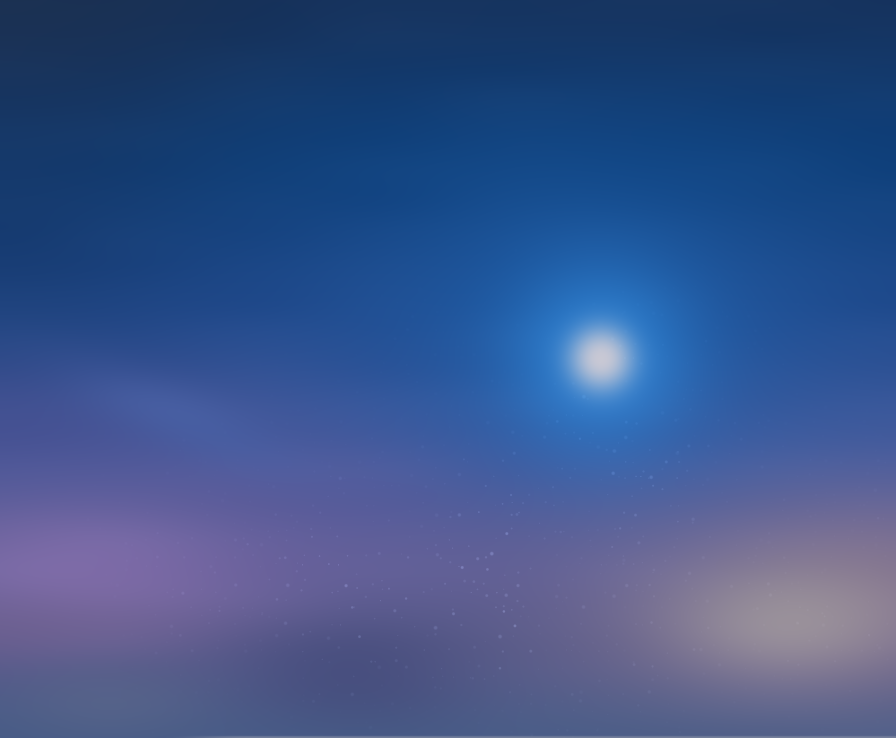
Write a WebGL 2 fragment shader that draws this background.

```glsl
#version 300 es
precision highp float;

uniform vec2 u_resolution;
out vec4 fragColor;

float hash(vec2 p) {
    return fract(sin(dot(p, vec2(127.1, 311.7))) * 43758.5453);
}

float noise(vec2 p) {
    vec2 i = floor(p), f = fract(p);
    f = f * f * (3.0 - 2.0 * f);
    return mix(mix(hash(i), hash(i + vec2(1, 0)), f.x),
               mix(hash(i + vec2(0, 1)), hash(i + vec2(1, 1)), f.x), f.y);
}

// Soft elliptical falloff, 1 at the centre
float blob(vec2 p, vec2 center, vec2 radius) {
    vec2 d = (p - center) / radius;
    return exp(-dot(d, d));
}

// Vertical ramp from the ground haze to the zenith
vec3 skyGradient(float y) {
    vec3 c = mix(vec3(0.28, 0.36, 0.53), vec3(0.32, 0.34, 0.53), smoothstep(0.0, 0.13, y));
    c = mix(c, vec3(0.38, 0.37, 0.59), smoothstep(0.10, 0.24, y));
    c = mix(c, vec3(0.27, 0.36, 0.62), smoothstep(0.24, 0.43, y));
    c = mix(c, vec3(0.13, 0.29, 0.55), smoothstep(0.36, 0.60, y));
    c = mix(c, vec3(0.06, 0.25, 0.48), smoothstep(0.54, 0.80, y));
    return mix(c, vec3(0.085, 0.20, 0.37), smoothstep(0.76, 1.02, y));
}

// Faint specks, one candidate per grid cell
float specks(vec2 p, float cells) {
    vec2 id = floor(p * cells);
    vec2 center = 0.2 + 0.6 * vec2(hash(id), hash(id + 17.3));
    float size = mix(0.07, 0.13, hash(id + 5.1));
    float d = length(fract(p * cells) - center);
    float lit = step(0.82, hash(id + 41.7)) * (0.3 + 0.7 * hash(id + 9.2));
    return lit * (1.0 - smoothstep(size * 0.4, size * 1.6, d));
}

void main() {
    vec2 uv = gl_FragCoord.xy / u_resolution;
    vec2 p = gl_FragCoord.xy / u_resolution.y;
    vec3 color = skyGradient(uv.y);

    // Darker upper corners
    color = mix(color, vec3(0.11, 0.18, 0.29), 0.8 * blob(uv, vec2(0.0, 1.02), vec2(0.25, 0.22)));
    color = mix(color, vec3(0.09, 0.21, 0.40), 0.5 * blob(uv, vec2(0.0, 0.72), vec2(0.20, 0.25)));

    // Violet haze and blue streak on the left
    color = mix(color, vec3(0.31, 0.31, 0.57), 0.5 * blob(uv, vec2(0.0, 0.42), vec2(0.32, 0.10)));
    color = mix(color, vec3(0.51, 0.43, 0.67), 0.9 * blob(uv, vec2(0.10, 0.22), vec2(0.21, 0.10)));
    color = mix(color, vec3(0.44, 0.38, 0.56), 0.6 * blob(uv, vec2(0.04, 0.15), vec2(0.25, 0.05)));
    color = mix(color, vec3(0.36, 0.35, 0.60), 0.5 * blob(uv, vec2(0.36, 0.33), vec2(0.18, 0.08)));
    vec2 streak = vec2(uv.x, uv.y + 0.45 * (uv.x - 0.2));
    color = mix(color, vec3(0.29, 0.39, 0.66), 0.6 * blob(streak, vec2(0.21, 0.435), vec2(0.12, 0.045)));

    // Dark hollow low in the middle, grey-blue corner
    color = mix(color, vec3(0.26, 0.29, 0.48), 0.75 * blob(uv, vec2(0.39, 0.09), vec2(0.15, 0.07)));
    color = mix(color, vec3(0.35, 0.40, 0.54), 0.6 * blob(uv, vec2(0.12, 0.05), vec2(0.12, 0.06)));

    // Warm haze on the right
    color = mix(color, vec3(0.51, 0.45, 0.57), 0.9 * blob(uv, vec2(0.93, 0.17), vec2(0.31, 0.135)));
    color = mix(color, vec3(0.56, 0.48, 0.54), 0.4 * blob(uv, vec2(0.98, 0.22), vec2(0.18, 0.09)));
    color = mix(color, vec3(0.64, 0.61, 0.62), 0.75 * blob(uv, vec2(0.88, 0.16), vec2(0.13, 0.075)));

    // Moon: wide halo, bright ring of blue, pale core
    vec2 moon = vec2(0.671 * u_resolution.x / u_resolution.y, 0.514);
    float r = length(p - moon);
    color = mix(color, vec3(0.11, 0.38, 0.68), 0.65 * blob(p, moon + vec2(-0.02, 0.05), vec2(0.28, 0.22)));
    color = mix(color, vec3(0.19, 0.53, 0.85), 0.92 * exp(-pow(r / 0.115, 2.0)));
    color = mix(color, vec3(0.80, 0.79, 0.83), 0.97 * exp(-pow(r / 0.043, 2.4)));

    // Specks scattered over the lower sky
    float area = blob(uv, vec2(0.64, 0.25), vec2(0.26, 0.20))
               + 0.5 * blob(uv, vec2(0.33, 0.20), vec2(0.14, 0.13));
    float drift = smoothstep(0.25, 0.8, noise(p * 9.0));
    float dust = specks(p, 55.0) + 0.6 * specks(p + 3.7, 85.0);
    color += vec3(0.15, 0.17, 0.19) * dust * area * (0.3 + 0.7 * drift);

    // Faint mottling and a thin pale line at the lower edge
    color += 0.012 * (noise(uv * vec2(7.0, 22.0)) - 0.5);
    float edge = (1.0 - smoothstep(0.001, 0.004, uv.y)) * smoothstep(0.18, 0.28, uv.x);
    color = mix(color, vec3(0.55, 0.58, 0.66), 0.6 * edge);

    fragColor = vec4(color, 1.0);
}
```
